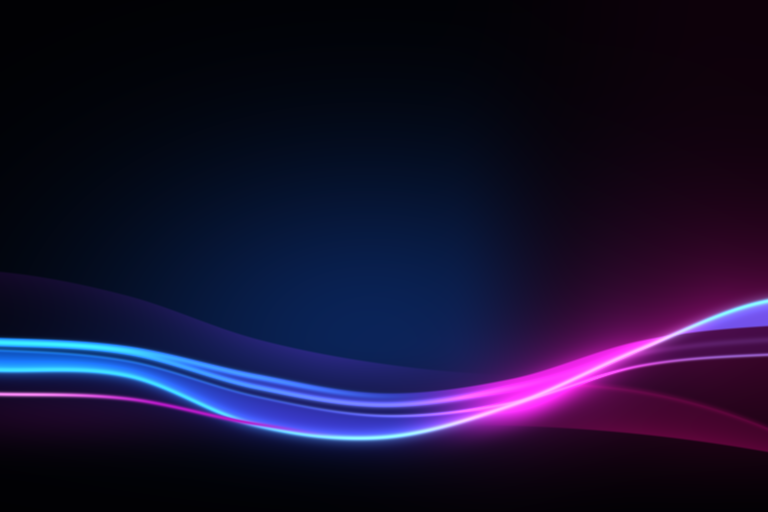
Write a WebGL 2 fragment shader that draws this background.

```glsl
#version 300 es
precision highp float;
// Glowing silk ribbon sweeping over a dark blue and maroon backdrop.
// Smooth height curves bound translucent sheets; each curve also carries a
// soft luminous line whose colour shifts from cyan through magenta to violet.

#define CYAN vec3(0.22, 0.75, 1.00)
#define AZURE vec3(0.07, 0.42, 1.00)
#define INDIGO vec3(0.27, 0.27, 0.95)
#define MAGENTA vec3(0.94, 0.14, 0.92)
#define VIOLET vec3(0.46, 0.34, 0.97)
#define MAROON vec3(0.30, 0.01, 0.17)
#define LINE_WIDTH 0.0042
#define GLOW_REACH 0.065

uniform vec2 u_resolution;
out vec4 fragColor;

// Catmull-Rom height curve through seven evenly spaced knots.
float curve(float x, float k[7]) {
    float s = clamp(x, 0.0, 0.9999) * 6.0;
    int i = int(s);
    float t = fract(s);
    float p0 = k[max(i - 1, 0)], p1 = k[i], p2 = k[i + 1], p3 = k[min(i + 2, 6)];
    return p1 + 0.5 * t * (p2 - p0 + t * (2.0 * p0 - 5.0 * p1 + 4.0 * p2 - p3
         + t * (3.0 * (p1 - p2) + p3 - p0)));
}

float gauss(float d, float width) { return exp(-d * d / (width * width)); }

float edge(float d) {
    float soft = max(0.003, 1.0 / u_resolution.y);
    return smoothstep(-soft, soft, d);
}

float band(float y, float a, float b) {
    return edge(y - min(a, b)) * edge(max(a, b) - y);
}

vec3 backdrop(float x, float y) {
    float rise = y - 0.34;
    float blue = gauss(x - 0.48, 0.36) * gauss(rise, rise > 0.0 ? 0.36 : 0.17);
    blue *= 1.0 - 0.65 * smoothstep(0.58, 0.76, x);
    vec3 col = vec3(0.003, 0.003, 0.012) + vec3(0.035, 0.135, 0.33) * blue;
    float warm = smoothstep(0.55, 0.95, x);
    col += MAROON * warm * (0.16 + 0.45 * gauss(y - 0.36, 0.25)) * smoothstep(-0.05, 0.18, y);
    col += vec3(0.10, 0.005, 0.09) * gauss(x - 0.08, 0.25) * gauss(y - 0.19, 0.06);
    return col;
}

void main() {
    vec2 uv = gl_FragCoord.xy / u_resolution;
    float x = uv.x, y = uv.y;

    // Ribbon boundaries and inner folds
    float top = curve(x, float[7](0.340, 0.324, 0.270, 0.232, 0.260, 0.334, 0.363));
    float base = curve(x, float[7](0.277, 0.266, 0.170, 0.146, 0.209, 0.318, 0.412));
    float fold = curve(x, float[7](0.324, 0.307, 0.240, 0.205, 0.238, 0.305, 0.332));
    float crease = curve(x, float[7](0.316, 0.295, 0.226, 0.188, 0.213, 0.285, 0.307));
    float thread = curve(x, float[7](0.230, 0.221, 0.172, 0.146, 0.209, 0.318, 0.412));
    float veil = curve(x, float[7](0.469, 0.422, 0.338, 0.289, 0.268, 0.280, 0.300));

    // Zones along the ribbon
    float left = 1.0 - smoothstep(0.05, 0.40, x);
    float toPink = smoothstep(0.50, 0.68, x);
    float toViolet = smoothstep(0.82, 0.95, x);
    float pinkZone = toPink * (1.0 - toViolet);

    vec3 col = backdrop(x, y);

    // Faint veil above the ribbon on the left
    float veilFade = 1.0 - smoothstep(0.40, 0.68, x);
    col += vec3(0.12, 0.02, 0.17) * veilFade * edge(veil - y)
         * exp(-max(veil - y, 0.0) / 0.06) * (0.6 + 0.5 * smoothstep(0.1, 0.45, x)) * edge(y - top);

    // Dim red sheet falling to the right
    float sheetTop = 0.25 - 1.1 * pow(max(x - 0.72, 0.0), 2.0);
    float sheetLow = 0.17 - 0.33 * pow(max(x - 0.60, 0.0), 2.0);
    float sheetFade = smoothstep(0.58, 0.85, x);
    float sheet = band(y, sheetLow, sheetTop) * sheetFade;
    col += MAROON * sheet * (0.25 + 0.65 * exp(-abs(y - sheetLow) / 0.035));
    col += MAROON * sheetFade * 0.4 * gauss(y - sheetTop, 0.006);

    // Light spilling from the ribbon
    float spill = exp(-abs(y - mix(base, top, 0.4)) / GLOW_REACH);
    float below = 1.0 - 0.5 * edge(base - y) * smoothstep(0.76, 0.9, x);
    col += vec3(0.60, 0.06, 0.52) * spill * below
         * (gauss(x - 0.74, 0.17) * 0.85 + 0.35 * toViolet);
    col += vec3(0.05, 0.06, 0.28) * exp(-abs(y - base) / 0.03) * (1.0 - toPink);
    col += MAGENTA * 0.75 * gauss(x - 0.70, 0.085) * gauss(y - base + 0.005, 0.036);

    // Dim purple underside on the right
    float under = band(y, crease, min(top, base)) * edge(min(top, base) - crease);
    col = mix(col, mix(MAGENTA, vec3(0.28, 0.06, 0.34), smoothstep(0.72, 0.90, x)),
              under * 0.55 * smoothstep(0.62, 0.72, x));

    // Ribbon body, darker between its two folds
    vec3 tint = mix(INDIGO, AZURE, left);
    tint = mix(mix(tint, MAGENTA, toPink), VIOLET, toViolet);
    float gap = band(y, crease, fold);
    float across = clamp((y - base) / max(crease - base, 0.01), 0.0, 1.0);
    float shade = mix(1.0, 0.72, across) * (1.0 - 0.42 * gap);
    shade = mix(shade, 1.0, toPink);
    vec3 body = tint * shade;
    body += CYAN * 0.25 * left * band(y, base, crease) * (1.0 - across);
    col = mix(col, body, band(y, base, top) * 0.93);

    // Luminous lines along the curves
    float w = max(LINE_WIDTH, 1.2 / u_resolution.y);
    vec3 pale = mix(CYAN, vec3(0.62, 0.60, 1.0), smoothstep(0.25, 0.55, x));
    pale = mix(pale, vec3(0.95, 0.45, 1.0), pinkZone);
    float early = 1.0 - smoothstep(0.30, 0.60, x);
    col += CYAN * 0.55 * early * gauss(y - top + 0.006, w * 1.5);
    col += pale * gauss(y - fold - 0.004, w * 1.5) * mix(0.55, 0.12, smoothstep(0.60, 0.75, x));
    col += pale * gauss(y - crease, w * 0.8) * mix(0.25, 0.55, smoothstep(0.35, 0.60, x));

    vec3 rim = mix(CYAN, vec3(0.50, 0.85, 1.0), smoothstep(0.2, 0.5, x));
    rim = mix(mix(rim, vec3(1.0, 0.62, 1.0), toPink), vec3(0.45, 0.85, 1.0), toViolet);
    col = mix(col, rim, gauss(y - base, w * 1.15) * 0.95);
    col += rim * 0.22 * gauss(y - base, w * 3.5);

    vec3 threadTint = mix(vec3(1.0, 0.55, 0.98), vec3(0.72, 0.10, 0.78), smoothstep(0.03, 0.22, x));
    col = mix(col, threadTint, gauss(y - thread, w) * (1.0 - smoothstep(0.30, 0.46, x)));

    fragColor = vec4(clamp(col, 0.0, 1.0), 1.0);
}
```
